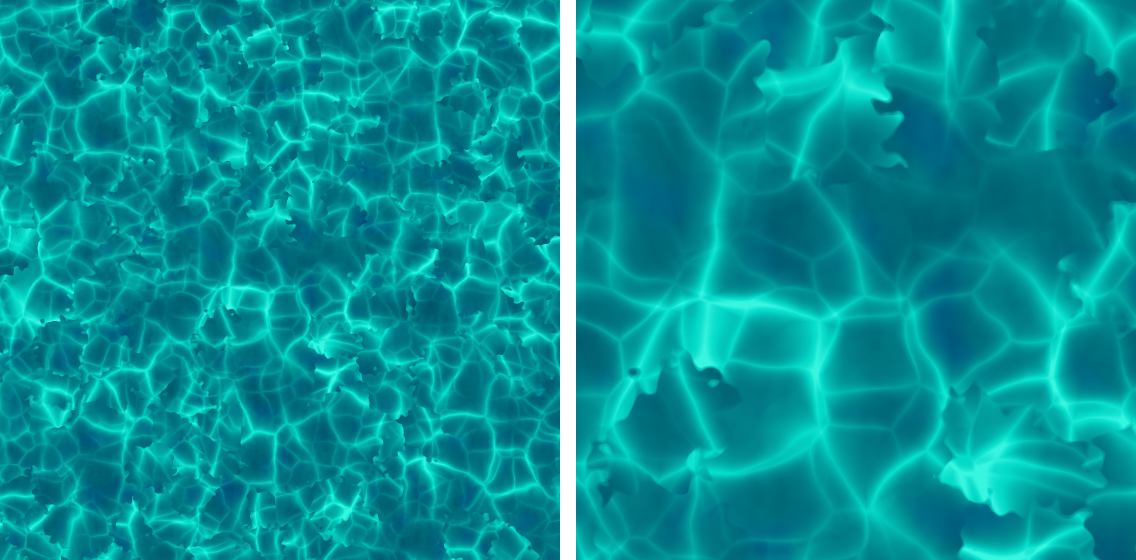
Left, the full canvas; right, a detail of the centre.
Reproduce this texture procedurally as a Shadertoy shader.

```glsl
const vec3 DEEP = vec3(0.0, 0.36, 0.435);
const vec3 BRIGHT = vec3(0.01, 0.85, 0.78);
const vec3 GLINT = vec3(0.22, 0.96, 0.88);
const vec3 BLUE_SHADE = vec3(0.0, -0.03, 0.04);

const float WEB_SCALE = 13.0;       // light cells across the canvas
const float FINE_WEB_SCALE = 23.0;
const float PATCH_SCALE = 14.0;     // ragged patches across the canvas
const float SHIFTED_SHARE = 0.45;   // share of patches that break the web
const float PATCH_TONE = 0.10;
const float TOOTH_SCALE = 75.0;
const float TOOTH_SIZE = 0.28;
const float EDGE_SOFTNESS = 0.05;
const float WARP_SCALE = 11.0;
const float WARP_SIZE = 0.022;

struct Cells {
    vec2 nearest;
    vec2 second;
    float gap;
};

vec2 hash2(vec2 p) {
    vec3 q = fract(p.xyx * vec3(0.1031, 0.1030, 0.0973));
    q += dot(q, q.yzx + 33.33);
    return fract((q.xx + q.yz) * q.zy);
}

float cornerSlope(vec2 cell, vec2 corner, vec2 f) {
    float angle = 6.2832 * hash2(cell + corner).x;
    return dot(vec2(cos(angle), sin(angle)), f - corner);
}

float gradientNoise(vec2 p) {
    vec2 i = floor(p), f = fract(p);
    vec2 u = f * f * f * (f * (f * 6.0 - 15.0) + 10.0);
    vec2 e = vec2(1.0, 0.0);
    return mix(mix(cornerSlope(i, e.yy, f), cornerSlope(i, e.xy, f), u.x),
               mix(cornerSlope(i, e.yx, f), cornerSlope(i, e.xx, f), u.x), u.y);
}

vec2 noise2(vec2 p) {
    return vec2(gradientNoise(p), gradientNoise(p + 57.3));
}

// Two closest scattered points and the difference of their distances
Cells findCells(vec2 p) {
    vec2 base = floor(p);
    vec2 nearest = base, second = base;
    float d1 = 9.0, d2 = 9.0;
    for (int y = -1; y <= 1; y++) {
        for (int x = -1; x <= 1; x++) {
            vec2 id = base + vec2(x, y);
            float d = length(id + 0.05 + 0.9 * hash2(id) - p);
            if (d < d1) {
                d2 = d1; second = nearest;
                d1 = d; nearest = id;
            } else if (d < d2) {
                d2 = d; second = id;
            }
        }
    }
    return Cells(nearest, second, d2 - d1);
}

// Sharp filament core with a wide halo
float filament(vec2 p) {
    float gap = findCells(p).gap;
    return 0.72 * exp(-8.0 * gap) + 0.32 * exp(-2.2 * gap);
}

// Light web on the pool floor, uneven in strength
float caustics(vec2 p) {
    vec2 q = p + WARP_SIZE * noise2(p * WARP_SCALE)
               + 0.3 * WARP_SIZE * noise2(p * WARP_SCALE * 3.0);
    float strength = clamp(1.0 + 1.7 * gradientNoise(p * 8.0 + 20.0), 0.25, 1.9);
    float fineStrength = clamp(0.9 + 2.2 * gradientNoise(p * 10.0 + 71.0), 0.0, 2.0);
    float web = 0.78 * strength * filament(q * WEB_SCALE * vec2(1.08, 0.94));
    web += 0.32 * fineStrength * filament(q * FINE_WEB_SCALE + 9.0);
    float streaks = gradientNoise(p * vec2(80.0, 24.0));
    float clouds = gradientNoise(p * 19.0 + 5.0);
    return web + 0.07 * streaks + 0.16 * clouds;
}

// Each patch may look at another part of the web
float patchLight(vec2 uv, vec2 id) {
    vec2 pick = hash2(id + 113.0);
    vec2 shift = step(pick.x, SHIFTED_SHARE) * (4.0 * hash2(id + 211.0) + 1.0);
    return caustics(uv + shift) + PATCH_TONE * (pick.y - 0.5);
}

void mainImage(out vec4 fragColor, in vec2 fragCoord) {
    vec2 uv = fragCoord / iResolution.y;

    // Ragged patches
    vec2 teeth = TOOTH_SIZE * noise2(uv * TOOTH_SCALE);
    Cells patches = findCells(uv * PATCH_SCALE + teeth + 40.0);
    float light = patchLight(uv, patches.nearest);
    if (patches.gap < EDGE_SOFTNESS) {
        float other = patchLight(uv, patches.second);
        float own = 0.5 + 0.5 * smoothstep(0.0, EDGE_SOFTNESS, patches.gap);
        light = mix(other, light, own);
    }

    // Fine grain and colour
    light += 0.04 * gradientNoise(uv * 130.0);
    vec3 color = mix(DEEP, BRIGHT, clamp(light, -0.08, 1.0));
    color = mix(color, GLINT, smoothstep(0.95, 1.6, light));
    float shade = smoothstep(0.0, 0.5, gradientNoise(uv * 21.0 + 33.0));
    color += BLUE_SHADE * shade * (1.0 - smoothstep(0.1, 0.5, light));
    fragColor = vec4(clamp(color, 0.0, 1.0), 1.0);
}
```
